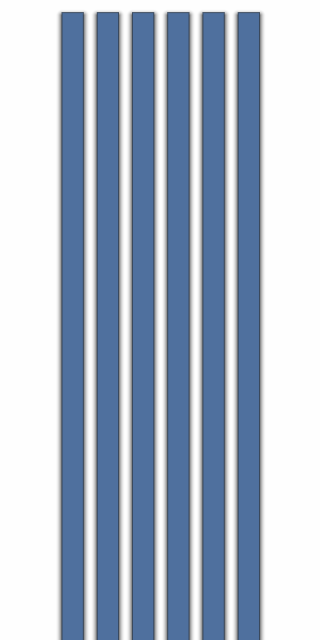
Give the GLSL for this pattern, as a Shadertoy shader.

```glsl
#define BAR_COUNT 6.0
#define FIRST_CENTER 0.2271
#define BAR_PERIOD 0.1101
#define BAR_HALF_WIDTH 0.0332
#define TOP_MARGIN 0.0395
#define OUTLINE_WIDTH 0.0030
#define SHADOW_REACH 0.021
#define SHADOW_DROP 0.009
#define SHADOW_STRENGTH 0.61
#define PAPER_COLOR vec3(0.996)
#define BAR_COLOR vec3(0.31, 0.44, 0.62)
#define OUTLINE_COLOR vec3(0.22, 0.28, 0.36)

// Signed distance to a bar centred on x = 0, ending at y = 0 and endless below
float barDistance(vec2 p) {
    vec2 q = vec2(abs(p.x) - BAR_HALF_WIDTH, p.y);
    return length(max(q, 0.0)) + min(max(q.x, q.y), 0.0);
}

// Soft shadow fading quadratically with distance
float shadowAmount(float dist) {
    float fade = clamp(1.0 - dist / SHADOW_REACH, 0.0, 1.0);
    return SHADOW_STRENGTH * fade * fade;
}

// Antialiased coverage of the region where dist is negative
float coverage(float dist, float pixel) {
    return clamp(0.5 - dist / pixel, 0.0, 1.0);
}

void mainImage(out vec4 fragColor, in vec2 fragCoord) {
    float pixel = 1.0 / iResolution.x;
    vec2 uv = fragCoord * pixel;
    float barTop = iResolution.y * pixel - TOP_MARGIN;

    // Position relative to the top of the nearest bar
    float index = floor((uv.x - FIRST_CENTER) / BAR_PERIOD + 0.5);
    index = clamp(index, 0.0, BAR_COUNT - 1.0);
    vec2 p = uv - vec2(FIRST_CENTER + index * BAR_PERIOD, barTop);

    // Shadow, outline, then fill
    float dist = barDistance(p);
    float shadow = shadowAmount(barDistance(p + vec2(0.0, SHADOW_DROP)));
    vec3 color = PAPER_COLOR * (1.0 - shadow);
    color = mix(color, OUTLINE_COLOR, coverage(dist - 0.5 * OUTLINE_WIDTH, pixel));
    color = mix(color, BAR_COLOR, coverage(dist + 0.5 * OUTLINE_WIDTH, pixel));

    fragColor = vec4(color, 1.0);
}
```
